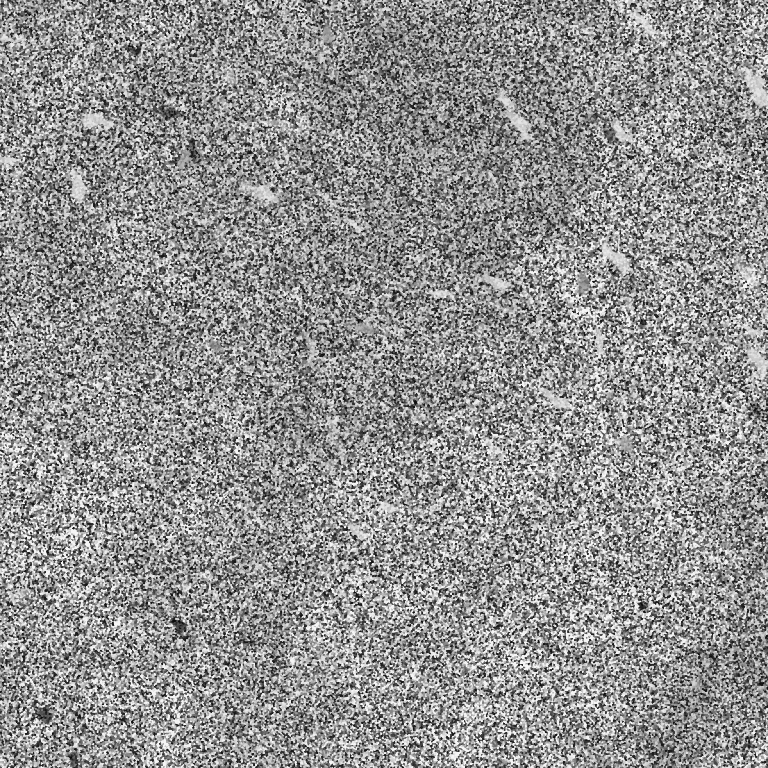
Give the GLSL for this texture, as a WebGL 2 fragment shader.

```glsl
#version 300 es
precision highp float;
precision highp int;
// Fine grey speckled grain with cloudy mottling, pale slanted flakes, dark flecks and a few smooth chips.

uniform vec2 u_resolution;
out vec4 fragColor;

const float GRAIN_CELLS = 430.0;
const float GRAIN_SHARPNESS = 6.5;

// Three random values in 0..1 for an integer cell and a seed.
vec3 hash3(vec2 cell, float seed) {
    uvec3 v = uvec3(ivec3(vec3(cell, seed)) + 4096);
    v = v * 1664525u + 1013904223u;
    v.x += v.y * v.z;
    v.y += v.z * v.x;
    v.z += v.x * v.y;
    v ^= v >> 16u;
    v.x += v.y * v.z;
    v.y += v.z * v.x;
    v.z += v.x * v.y;
    return vec3(v >> 8u) / 16777216.0;
}

mat2 rotation(float angle) {
    float c = cos(angle), s = sin(angle);
    return mat2(c, s, -s, c);
}

// Smooth noise in 0..1.
float valueNoise(vec2 p, float seed) {
    vec2 cell = floor(p);
    vec2 f = smoothstep(0.0, 1.0, p - cell);
    float a = hash3(cell, seed).x;
    float b = hash3(cell + vec2(1, 0), seed).x;
    float c = hash3(cell + vec2(0, 1), seed).x;
    float d = hash3(cell + vec2(1, 1), seed).x;
    return mix(mix(a, b, f.x), mix(c, d, f.x), f.y);
}

// Layered noise centred on zero.
float clouds(vec2 p, float seed) {
    float sum = 0.0, weight = 0.5;
    for (int i = 0; i < 4; i++) {
        sum += weight * (valueNoise(p, seed + float(i)) - 0.5);
        p = rotation(0.6) * p * 2.2;
        weight *= 0.6;
    }
    return sum;
}

// Cellular grain: jittered points whose tones blend at their borders.
float grain(vec2 p) {
    vec2 cell = floor(p);
    float total = 0.0, weights = 0.0001;
    for (int y = -1; y <= 1; y++) {
        for (int x = -1; x <= 1; x++) {
            vec2 id = cell + vec2(x, y);
            vec3 rnd = hash3(id, 3.0);
            vec2 offset = id + rnd.xy - p;
            float weight = exp(-GRAIN_SHARPNESS * dot(offset, offset));
            float tone = pow(rnd.z, 0.8);
            total += weight * mix(tone, smoothstep(0.0, 1.0, tone), 0.5);
            weights += weight;
        }
    }
    return total / weights;
}

// Coverage of scattered ellipses; halfSize is in canvas units.
float flakes(vec2 p, float cells, float chance, vec2 halfSize, float angle, float seed) {
    vec2 cell = floor(p * cells);
    float cover = 0.0;
    for (int y = -1; y <= 1; y++) {
        for (int x = -1; x <= 1; x++) {
            vec2 id = cell + vec2(x, y);
            vec3 place = hash3(id, seed);
            vec3 shape = hash3(id, seed + 1.0);
            vec2 q = rotation(-angle - (shape.x - 0.5) * 1.2) * (p - (id + place.xy) / cells);
            float radius = length(q / (halfSize * mix(0.5, 1.2, shape.y)));
            float present = step(place.z, chance);
            cover = max(cover, present * (1.0 - smoothstep(0.7, 1.1, radius)));
        }
    }
    return cover;
}

void main() {
    vec2 p = gl_FragCoord.xy / min(u_resolution.x, u_resolution.y);

    // Ragged outlines for the larger features.
    vec2 ragged = p + 0.022 * vec2(clouds(p * 55.0, 20.0), clouds(p * 55.0, 30.0));

    // Grain, shaded by broad slanted clouds.
    float speck = grain(p * GRAIN_CELLS);
    float mottle = clouds(rotation(0.7) * p * vec2(4.5, 3.5), 40.0);
    float patches = clouds(p * 22.0, 50.0);
    float tone = 0.05 + 0.92 * speck;
    tone *= 1.0 + 0.38 * mottle + 0.22 * patches;

    // Dark flecks in loose clusters.
    float darkZone = smoothstep(0.02, 0.3, clouds(p * 5.0, 60.0));
    float dark = flakes(ragged, 24.0, 0.16, vec2(0.013, 0.009), -0.5, 70.0);
    tone *= 1.0 - 0.65 * dark * darkZone;

    // Pale flakes, denser towards the top and the right.
    float paleZone = smoothstep(-0.1, 0.15, clouds(p * 4.0, 80.0) + 0.35 * (p.y + 0.4 * p.x - 0.75));
    float pale = flakes(ragged, 15.0, 0.22, vec2(0.026, 0.008), -0.7, 90.0);
    tone = mix(tone, 0.87 + 0.06 * (speck - 0.5), 0.85 * pale * paleZone);

    // Rare smooth grey chips.
    float chip = flakes(ragged, 9.0, 0.08, vec2(0.018, 0.011), -0.8, 100.0);
    float chipTone = mix(0.4, 0.72, valueNoise(p * 6.0, 110.0));
    tone = mix(tone, chipTone + 0.08 * (speck - 0.5), 0.8 * chip);

    fragColor = vec4(vec3(clamp(tone, 0.0, 0.96)), 1.0);
}
```
